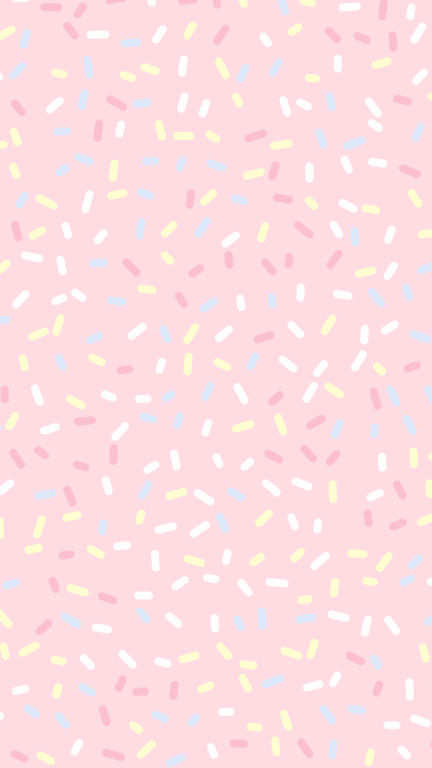
This pattern is drawn by a Shadertoy shader. Its source:

```glsl
// Pastel candy sprinkles scattered over a soft pink ground.

const float CELLS_ACROSS = 13.3;
const float SPRINKLE_RADIUS = 0.122;
const float CELL_MARGIN = 0.02;
const float PI = 3.14159;

const vec3 GROUND_PINK = vec3(1.0, 0.86, 0.887);
const vec3 WHITE = vec3(1.0, 0.995, 0.995);
const vec3 LEMON = vec3(1.0, 0.995, 0.82);
const vec3 SKY = vec3(0.865, 0.915, 0.98);
const vec3 ROSE = vec3(0.985, 0.75, 0.815);

float hash(vec2 p, float seed) {
    return fract(sin(dot(p, vec2(127.1, 311.7)) + seed * 74.7) * 43758.5453);
}

// Distance to a rounded bar centred at the origin
float capsule(vec2 p, vec2 direction, float halfLength, float radius) {
    float along = clamp(dot(p, direction), -halfLength, halfLength);
    return length(p - direction * along) - radius;
}

vec3 sprinkleColor(float pick) {
    if (pick < 0.29) return WHITE;
    if (pick < 0.58) return LEMON;
    if (pick < 0.78) return SKY;
    return ROSE;
}

// Distance to the sprinkle of one cell, kept fully inside that cell
float sprinkle(vec2 local, vec2 id) {
    float angle = PI * hash(id, 1.0);
    vec2 direction = vec2(cos(angle), sin(angle));
    float halfLength = mix(0.11, 0.24, hash(id, 2.0));

    // Jitter the centre only as far as the bar's extent allows
    vec2 room = 0.5 - CELL_MARGIN - SPRINKLE_RADIUS - abs(direction) * halfLength;
    vec2 jitter = 2.0 * vec2(hash(id, 3.0), hash(id, 4.0)) - 1.0;
    return capsule(local - room * jitter, direction, halfLength, SPRINKLE_RADIUS);
}

void mainImage(out vec4 fragColor, in vec2 fragCoord) {
    vec2 p = fragCoord / iResolution.x * CELLS_ACROSS;
    float edge = 0.9 * CELLS_ACROSS / iResolution.x;

    // Shift each row by its own amount to break up the columns
    float row = floor(p.y);
    p.x += hash(vec2(row, 5.0), 5.0);
    vec2 id = floor(p);

    float d = sprinkle(fract(p) - 0.5, id);
    float coverage = 1.0 - smoothstep(-edge, edge, d);
    vec3 color = mix(GROUND_PINK, sprinkleColor(hash(id, 6.0)), coverage);
    fragColor = vec4(color, 1.0);
}
```
